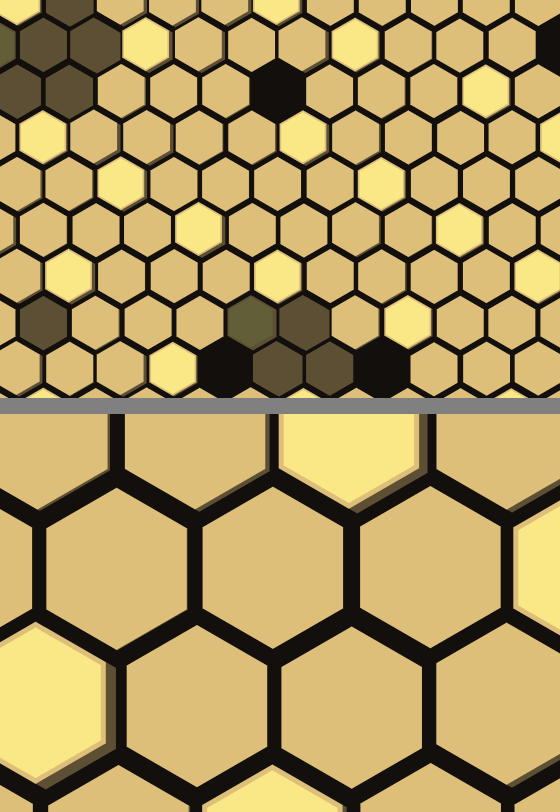
Top: the whole. Bottom: its middle third, enlarged.
This pattern is drawn by a Shadertoy shader. Its source:

```glsl
#define PITCH 0.1308
#define ROW_STEP 0.1162
#define ORIGIN vec2(0.0445, -0.0026)
#define FACE_RADIUS 0.0588
#define RIM_WIDTH 0.0042
#define JITTER 0.0024
#define SHADOW_REACH 0.0085
#define PATCH_START vec2(0.110, 0.1135)
#define PATCH_STEP vec2(0.641, 0.784)
#define PATCH_RADIUS 0.150

const vec3 INK = vec3(0.075, 0.06, 0.05);
const vec3 HONEY = vec3(0.87, 0.75, 0.48);
const vec3 GLOW = vec3(0.98, 0.91, 0.53);
const vec3 UMBER = vec3(0.36, 0.31, 0.20);
const vec3 MOSS = vec3(0.38, 0.37, 0.22);

const int PLAIN = 0, LIT = 1, DARK = 2, MOSSY = 3, HOLE = 4;

vec2 hash22(vec2 p) {
    vec3 q = fract(p.xyx * vec3(0.1031, 0.1030, 0.0973));
    q += dot(q, q.yzx + 33.33);
    return fract((q.xx + q.yz) * q.zy);
}

// Distance to a hexagon with a corner at the top
float hexagon(vec2 p, float inradius) {
    p = abs(p);
    return max(p.x, dot(p, vec2(0.5, 0.8660254))) - inradius;
}

float fill(float d) {
    return clamp(0.5 - d * iResolution.y, 0.0, 1.0);
}

vec2 cellCentre(ivec2 id) {
    float stagger = 0.5 * float(id.y & 1);
    return ORIGIN + vec2((float(id.x) + stagger) * PITCH, float(id.y) * ROW_STEP);
}

// Lit cells follow a slanted lattice with gaps and sideways slips
bool isLit(ivec2 id) {
    int base = ((5 * id.y + 1) / 3) % 5;
    for (int k = 0; k < 3; k++) {
        float gap = fract(0.21 * float(id.y) - 0.26 * float(k));
        int phase = (id.y + 5 * k) % 12;
        int slip = (phase == 6 || phase == 7) ? 1 - 2 * (id.y & 1) : 0;
        if (id.x == base + 5 * k + slip && abs(gap - 0.45) > 0.04) return true;
    }
    return false;
}

int cellKind(ivec2 id, vec2 centre) {
    if (isLit(id)) return LIT;
    // Chevron of empty cells
    if (id.x == 5 + 5 * abs(id.y - 2)) return HOLE;
    // Dark patches, mossy on the left and flanked by empty cells
    for (int k = 0; k < 2; k++) {
        vec2 d = centre - PATCH_START - float(k) * PATCH_STEP;
        float r = length(d);
        if (r < PATCH_RADIUS) return d.x < -0.11 ? MOSSY : DARK;
        if (abs(d.y) < 0.04 && r < 0.22) return HOLE;
    }
    return (id.x == 0 && id.y % 14 == 7) ? DARK : PLAIN;
}

vec3 paintCell(vec3 color, vec2 p, ivec2 id) {
    vec2 centre = cellCentre(id);
    int kind = cellKind(id, centre);
    if (kind == HOLE) return color;

    vec2 rnd = hash22(vec2(id) + 7.0);
    vec2 wear = hash22(vec2(id) + 41.0);
    vec2 q = p - centre - (rnd - 0.5) * JITTER;

    // Shadow peeks out at the lower right, fading toward the right side
    float reach = SHADOW_REACH * smoothstep(0.3, 0.9, wear.x);
    reach *= 1.0 - smoothstep(0.75, 1.15, centre.x);
    if (kind == LIT) reach = max(reach, 0.4 * SHADOW_REACH);
    vec2 lean = 0.5 * reach * vec2(1.0, 0.55);
    color = mix(color, UMBER, fill(hexagon(q - lean, FACE_RADIUS)));

    // Face, then a brighter core on the lit and mossy cells
    bool shaded = kind == DARK || kind == MOSSY;
    vec2 f = q + lean;
    color = mix(color, shaded ? UMBER : HONEY, fill(hexagon(f, FACE_RADIUS)));
    if (kind == LIT || kind == MOSSY) {
        float core = fill(hexagon(f, FACE_RADIUS - RIM_WIDTH));
        color = mix(color, kind == LIT ? GLOW : MOSS, core);
    }
    return color;
}

void mainImage(out vec4 fragColor, in vec2 fragCoord) {
    vec2 p = fragCoord / iResolution.y;
    p.y = 1.0 - p.y;

    // The nearest cell of each of the two closest rows
    vec3 color = INK;
    int firstRow = int(floor((p.y - ORIGIN.y) / ROW_STEP));
    for (int i = 0; i < 2; i++) {
        int row = firstRow + i;
        float x = (p.x - cellCentre(ivec2(0, row)).x) / PITCH;
        color = paintCell(color, p, ivec2(int(floor(x + 0.5)), row));
    }
    fragColor = vec4(color, 1.0);
}
```
